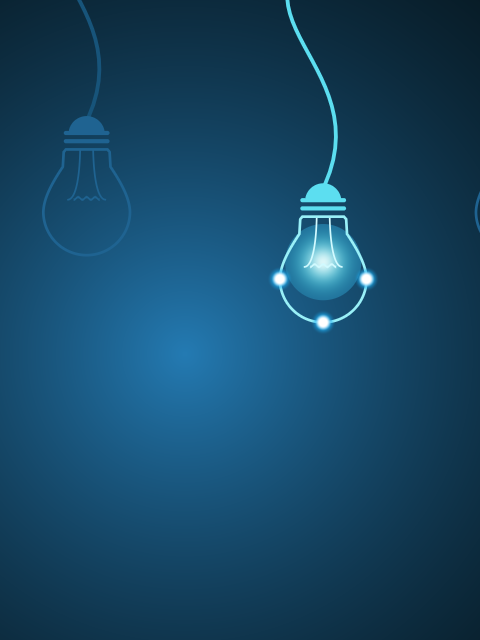
Reproduce this background procedurally as a WebGL 2 fragment shader.

```glsl
#version 300 es
precision highp float;
// Hanging light bulbs on a blue radial gradient: one glowing, the others dim.
// Every bulb shares one outline, built from distances to segments, arcs and
// Bezier curves in a local frame where the round glass has radius 1.

uniform vec2 u_resolution;
out vec4 fragColor;

// Layout, in units of canvas height
const float GLASS_RADIUS = 0.0677;
const vec2 LIT_CENTER = vec2(0.505, 0.564);
const vec2 DIM_CENTER = vec2(0.1354, 0.669);
const float DIM_SPACING = 0.676;
const int DIM_COUNT = 2;
const vec2 HALO_CENTER = vec2(0.289, 0.447);
const float HALO_REACH = 0.729;

// Line half-widths, in glass radii
const float CORD_WIDTH = 0.044;
const float GLASS_WIDTH = 0.031;
const float FILAMENT_WIDTH = 0.02;

// Colours
const vec3 HALO_BLUE = vec3(0.14, 0.48, 0.70);
const vec3 MID_BLUE = vec3(0.061, 0.208, 0.305);
const vec3 NIGHT_BLUE = vec3(0.03, 0.108, 0.15);
const vec3 DIM_LINE = vec3(0.12, 0.39, 0.57);
const vec3 DIM_CORD = vec3(0.09, 0.33, 0.48);
const vec3 LIT_LINE = vec3(0.60, 0.94, 0.97);
const vec3 LIT_CORD = vec3(0.36, 0.87, 0.94);
const vec3 ORB_RIM = vec3(0.13, 0.46, 0.62);
const vec3 ORB_CYAN = vec3(0.25, 0.74, 0.83);
const vec3 NODE_GLOW = vec3(0.10, 0.68, 0.95);

float segmentDist(vec2 p, vec2 a, vec2 b) {
    vec2 ab = b - a;
    return length(p - a - ab * clamp(dot(p - a, ab) / dot(ab, ab), 0.0, 1.0));
}

// Distance to a cubic Bezier, approximated by short segments
float curveDist(vec2 p, vec2 a, vec2 b, vec2 c, vec2 d) {
    const int STEPS = 20;
    float nearest = 1e3;
    vec2 last = a;
    for (int i = 1; i <= STEPS; i++) {
        float t = float(i) / float(STEPS), s = 1.0 - t;
        vec2 next = s * s * s * a + 3.0 * s * t * (s * b + t * c) + t * t * t * d;
        nearest = min(nearest, segmentDist(p, last, next));
        last = next;
    }
    return nearest;
}

// Antialiased coverage; pixel is the size of one pixel in local units
float cover(float dist, float pixel) {
    return clamp(0.5 - dist / pixel, 0.0, 1.0);
}

float cordDist(vec2 q) {
    return curveDist(q, vec2(-0.83, 6.48), vec2(-0.77, 5.29),
                     vec2(0.92, 4.17), vec2(0.04, 2.18)) - CORD_WIDTH;
}

// Domed cap above two rounded bars
float capDist(vec2 q) {
    float dome = max(length(q - vec2(0.0, 1.79)) - 0.42, 1.79 - q.y);
    float upperBar = segmentDist(q, vec2(-0.48, 1.82), vec2(0.48, 1.82));
    float lowerBar = segmentDist(q, vec2(-0.48, 1.63), vec2(0.48, 1.63));
    return min(dome, min(upperBar, lowerBar) - 0.048);
}

// Round bowl, sloping shoulders and a narrow neck
float glassDist(vec2 q) {
    vec2 m = vec2(abs(q.x), q.y);
    float bowl = q.y < 0.0 ? abs(length(q) - 1.0) : length(m - vec2(1.0, 0.0));
    float shoulder = curveDist(m, vec2(1.0, 0.0), vec2(0.99, 0.3),
                               vec2(0.83, 0.62), vec2(0.55, 1.04));
    float neck = min(segmentDist(m, vec2(0.55, 1.04), vec2(0.53, 1.38)),
                     segmentDist(m, vec2(0.48, 1.44), vec2(0.0, 1.44)));
    float corner = segmentDist(m, vec2(0.53, 1.38), vec2(0.48, 1.44));
    return min(min(bowl, shoulder), min(neck, corner)) - GLASS_WIDTH;
}

// Two flared wires joined by a small ripple
float filamentDist(vec2 q) {
    vec2 m = vec2(abs(q.x), q.y);
    float wire = curveDist(m, vec2(0.15, 1.42), vec2(0.16, 0.95),
                           vec2(0.22, 0.3), vec2(0.43, 0.28));
    float ripple = max(abs(q.y - 0.31 - 0.03 * cos(q.x * 32.0)) * 0.75, m.x - 0.28);
    return min(wire, ripple) - FILAMENT_WIDTH;
}

vec3 drawBulb(vec3 color, vec2 q, float pixel, vec3 cord, vec3 cap, vec3 line, vec3 wire) {
    color = mix(color, cord, cover(cordDist(q), pixel));
    color = mix(color, wire, cover(filamentDist(q), pixel));
    color = mix(color, line, cover(glassDist(q), pixel));
    return mix(color, cap, cover(capDist(q), pixel));
}

// Shining ball inside the glass
vec3 drawOrb(vec3 color, vec2 q, float pixel) {
    float r = length(q - vec2(0.0, 0.39));
    vec3 orb = mix(ORB_CYAN, ORB_RIM, smoothstep(0.1, 0.95, r));
    orb = mix(orb, vec3(0.9, 1.0, 1.0), exp(-9.0 * r * r));
    return mix(color, orb, 0.95 * cover(r - 0.88, pixel));
}

// Bright beads at the left, right and bottom of the glass
vec3 drawNodes(vec3 color, vec2 q) {
    float r = min(length(vec2(abs(q.x) - 1.0, q.y)), length(q + vec2(0.0, 1.0)));
    color = mix(color, NODE_GLOW, 0.9 * smoothstep(0.29, 0.1, r));
    return mix(color, vec3(1.0), smoothstep(0.2, 0.08, r));
}

void main() {
    vec2 p = gl_FragCoord.xy / u_resolution.y;
    float pixel = 1.0 / (u_resolution.y * GLASS_RADIUS);

    // Radial backdrop
    float t = min(length(p - HALO_CENTER) / HALO_REACH, 1.0);
    vec3 color = mix(mix(HALO_BLUE, MID_BLUE, t), mix(MID_BLUE, NIGHT_BLUE, t), t);

    for (int i = 0; i < DIM_COUNT; i++) {
        vec2 q = (p - DIM_CENTER - vec2(float(i) * DIM_SPACING, 0.0)) / GLASS_RADIUS;
        color = drawBulb(color, q, pixel, DIM_CORD, DIM_LINE, DIM_LINE, DIM_LINE);
    }
    vec2 q = (p - LIT_CENTER) / GLASS_RADIUS;
    color = drawOrb(color, q, pixel);
    color = drawBulb(color, q, pixel, LIT_CORD, LIT_CORD, LIT_LINE, vec3(0.82, 0.98, 1.0));
    fragColor = vec4(drawNodes(color, q), 1.0);
}
```
